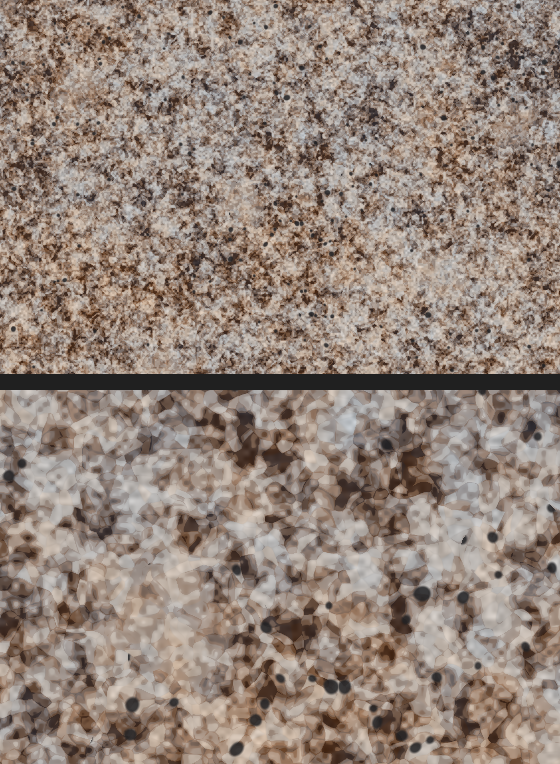
Top: the whole. Bottom: its middle third, enlarged.
Write a Shadertoy shader that draws this texture.

```glsl
// Polished granite: fine pale grains, clumped brown minerals, black specks.
// Noise octaves and soft Voronoi grains sum to one tone of about unit spread,
// which a stepped mineral ramp turns into colour; warmth then shifts the hue.

const vec3 UMBER  = vec3(0.27, 0.20, 0.17);
const vec3 BROWN  = vec3(0.42, 0.325, 0.265);
const vec3 TAUPE  = vec3(0.49, 0.425, 0.39);
const vec3 TAN    = vec3(0.58, 0.485, 0.425);
const vec3 BEIGE  = vec3(0.64, 0.58, 0.54);
const vec3 PALE   = vec3(0.715, 0.675, 0.64);
const vec3 BLACK  = vec3(0.13, 0.13, 0.14);
const vec3 WARM_SHIFT = vec3(0.021, -0.003, -0.025);

const float GRAIN_SCALE = 98.0;   // grains per canvas height
const float SPECK_SCALE = 74.0;   // black speck cells per canvas height
const float PATCH_SCALE = 5.0;    // feldspar patch cells per canvas height
const float PATCH_CHANCE = 0.25;
const float RAMP_SOFTNESS = 0.15;
const float FINE_CONTRAST = 0.026;

vec3 hash3(vec2 p) {
    vec3 q = fract(p.xyx * vec3(0.1031, 0.1030, 0.0973));
    q += dot(q, q.yxz + 33.33);
    return fract((q.xxy + q.yzz) * q.zyx);
}

// Value noise with zero mean and roughly unit deviation
float noise(vec2 p) {
    vec2 i = floor(p), f = fract(p);
    f = f * f * (3.0 - 2.0 * f);
    float low  = mix(hash3(i).x, hash3(i + vec2(1, 0)).x, f.x);
    float high = mix(hash3(i + vec2(0, 1)).x, hash3(i + vec2(1, 1)).x, f.x);
    return (mix(low, high, f.y) - 0.5) * 4.66;
}

mat2 rotation(float a) {
    return mat2(cos(a), sin(a), -sin(a), cos(a));
}

// Soft Voronoi: x = grain tone, y = grain hue, z = seam between grains
vec3 grains(vec2 p) {
    vec2 i = floor(p), f = fract(p), sum = vec2(0.0);
    float total = 0.0, nearest = 9.0, second = 9.0;
    for (int y = -1; y <= 1; y++)
    for (int x = -1; x <= 1; x++) {
        vec2 cell = vec2(x, y);
        vec2 d = cell + hash3(i + cell).xy - f;
        float dist = dot(d, d), weight = exp(-24.0 * dist);
        sum += weight * (hash3(i + cell + 71.0).xy - 0.5) * 3.46;
        total += weight;
        second = min(second, max(nearest, dist));
        nearest = min(nearest, dist);
    }
    float seam = 1.0 - smoothstep(0.0, 0.25, sqrt(second) - sqrt(nearest));
    return vec3(sum / max(total, 1e-9), seam);
}

// Round black specks, more frequent where density is high
float specks(vec2 p, float density, float blur) {
    vec2 i = floor(p), f = fract(p);
    float cover = 0.0;
    for (int y = -1; y <= 1; y++)
    for (int x = -1; x <= 1; x++) {
        vec2 cell = vec2(x, y);
        vec3 h = hash3(i + cell + 213.0);
        float radius = mix(0.25, 0.6, h.x * h.y);
        float d = length(cell + 0.2 + 0.6 * h.xy - f) - radius;
        cover = max(cover, step(h.z, density) * (1.0 - smoothstep(-blur, blur, d)));
    }
    return cover;
}

// Ragged streaky feldspar patches: x = cover, y = streak tone
vec2 feldspar(vec2 p, float ragged) {
    vec2 i = floor(p * PATCH_SCALE), f = fract(p * PATCH_SCALE), best = vec2(0.0);
    for (int y = -1; y <= 1; y++)
    for (int x = -1; x <= 1; x++) {
        vec2 cell = vec2(x, y);
        vec3 h = hash3(i + cell + 37.0), k = hash3(i + cell + 151.0);
        vec2 d = rotation(k.x * 3.14) * (cell + h.xy - f);
        float size = mix(0.1, 0.3, k.y * k.y);
        float edge = length(d * vec2(0.8, 1.4)) - size + 0.05 * ragged;
        float cover = step(h.z, PATCH_CHANCE) * (1.0 - smoothstep(-0.03, 0.03, edge));
        if (cover > best.x) best = vec2(cover, noise(d * vec2(6.0, 34.0) + 40.0 * k.xy));
    }
    return best;
}

float rise(float edge, float tone) {
    return smoothstep(edge - RAMP_SOFTNESS, edge + RAMP_SOFTNESS, tone);
}

// Steps sit at the tone quantiles that give each mineral its share
vec3 mineralRamp(float tone) {
    vec3 c = mix(UMBER, BROWN, rise(-1.57, tone));
    c = mix(c, TAUPE, rise(-0.97, tone));
    c = mix(c, TAN, rise(-0.55, tone));
    c = mix(c, BEIGE, rise(-0.12, tone));
    c = mix(c, PALE, rise(0.6, tone));
    return c + 0.045 * max(tone - 1.0, 0.0);
}

void mainImage(out vec4 fragColor, in vec2 fragCoord) {
    vec2 p = fragCoord / iResolution.y;
    vec2 warped = p + 0.003 * vec2(noise(p * 50.0), noise(p * 50.0 + 90.0));
    vec2 drift = rotation(0.5) * warped * vec2(0.8, 1.1);

    // Tone from broad clouds down to single grains
    vec3 grain = grains(warped * GRAIN_SCALE);
    float cloud = noise(drift * 3.2 + 5.0);
    float fine = noise(p * 185.0 + 7.0);
    float clump = noise(warped * 35.0 + 31.0);
    float tone = 0.13 * cloud + 0.21 * noise(drift * 11.0 + 17.0)
               + 0.45 * clump + 0.5 * noise(warped * 70.0 + 53.0)
               + 0.56 * grain.x + 0.36 * fine;
    tone += 0.14 - 0.4 * grain.z;

    // Feldspar lifts and calms the tone
    vec2 patchy = feldspar(warped, clump + 0.6 * fine);
    tone = mix(tone, 0.4 + 0.4 * tone + 0.3 * patchy.y, 0.8 * patchy.x);

    // Colour, with warmer stone lower down
    vec3 color = mineralRamp(tone);
    float warmth = 0.35 * noise(drift * 5.0 + 83.0) + 0.5 * noise(warped * 32.0 + 61.0)
                 + 0.5 * grain.y + 0.7 * (0.5 - p.y) + 0.5 * patchy.x;
    color += WARM_SHIFT * warmth + FINE_CONTRAST * fine;

    // Black specks in loose clusters
    float density = 0.015 + 0.1 * smoothstep(0.5, 2.2, noise(drift * 6.0 + 127.0) - 0.5 * cloud);
    float blur = 0.08 + 0.5 * SPECK_SCALE / iResolution.y;
    float speck = specks(mix(p, warped, 0.3) * SPECK_SCALE, density, blur);
    color = mix(color, BLACK, 0.85 * speck * (1.0 - patchy.x));

    fragColor = vec4(clamp(color, 0.0, 1.0), 1.0);
}
```
